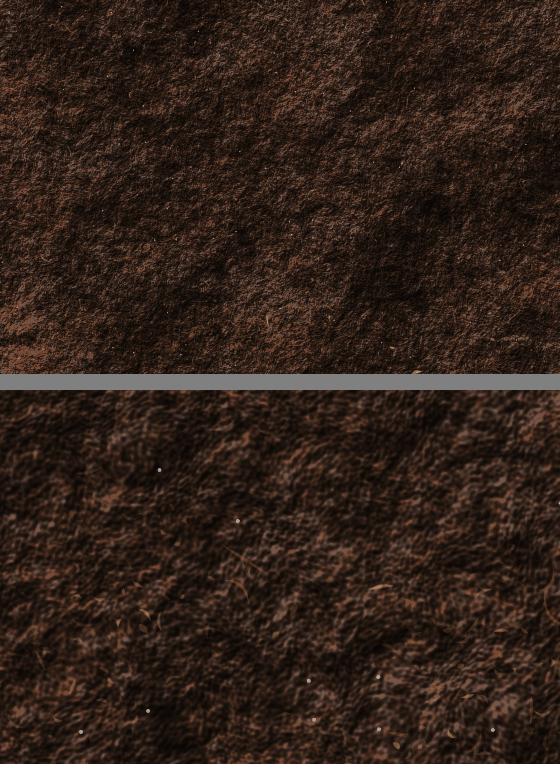
Top: the whole. Bottom: its middle third, enlarged.
Write a Shadertoy shader that draws this texture.

```glsl
// Dark, crumbly garden soil on a slope, lit from the upper left.
// Octaves of gradient noise are shaded as loose crumbs over broad diagonal bands;
// curved fibres, flakes and pale specks are then scattered in jittered grids.

vec3 hash3(vec3 p) {
    p = fract(p * vec3(0.1031, 0.1030, 0.0973));
    p += dot(p, p.yxz + 33.33);
    return fract((p.xxy + p.yxx) * p.zyx);
}

float cornerSlope(vec2 cell, vec2 offset) {
    float angle = 6.2832 * hash3(vec3(cell, 7.0)).x;
    return dot(vec2(cos(angle), sin(angle)), offset);
}

float gradientNoise(vec2 p) {
    vec2 i = floor(p), f = p - i, e = vec2(1, 0);
    vec2 u = f * f * f * (f * (f * 6.0 - 15.0) + 10.0);
    return mix(mix(cornerSlope(i, f), cornerSlope(i + e, f - e), u.x),
               mix(cornerSlope(i + e.yx, f - e.yx), cornerSlope(i + 1.0, f - 1.0), u.x), u.y);
}

mat2 rotation(float a) {
    return mat2(cos(a), sin(a), -sin(a), cos(a));
}

// Light and dark bands that climb to the upper right
float slopeBands(vec2 p) {
    vec2 q = p * rotation(0.6);
    float warp = 0.5 * gradientNoise(p * 3.0 + 40.0);
    return 0.9 * gradientNoise(q * vec2(1.3, 3.4) + vec2(11.3, 24.7) + warp)
         + 0.6 * gradientNoise(q * vec2(3.5, 6.5) + vec2(52.1, 33.4));
}

// Crumbs of all sizes: each octave is its height, less a shadow cast from the light
float crumbRelief(vec2 p) {
    p += 0.012 * vec2(gradientNoise(p * 14.0 + 20.0), gradientNoise(p * 14.0 + 90.0));
    float shade = 0.0, frequency = 9.0;
    for (int i = 0; i < 6; i++) {
        float weight = 0.35 + 0.14 * float(i);
        mat2 turn = rotation(0.5 * float(i));
        vec2 q = turn * p * frequency + 17.3 * float(i) + 60.0;
        shade += weight * (gradientNoise(q) - 0.55 * gradientNoise(q + turn * vec2(-0.25, 0.38)));
        frequency *= 1.9;
    }
    return shade;
}

// One grid of curved fibres; a few cells hold a wide flake or a pale speck
void addFibres(inout vec3 colour, vec2 p, float cells, float density, float strength, float light) {
    float blur = 0.75 / iResolution.y;
    vec2 home = floor(p * cells);
    for (int k = 0; k < 9; k++) {
        vec2 cell = home + vec2(k % 3, k / 3) - 1.0;
        vec3 place = hash3(vec3(cell + 5.0, cells));
        vec3 form = hash3(vec3(cell + 91.0, cells + 3.0));
        vec3 look = hash3(vec3(cell + 37.0, cells + 8.0));
        if (place.z > density) continue;

        bool speck = look.z > 0.988;
        bool flake = look.z < 0.12;
        float halfLength = speck ? 0.002 : mix(0.16, flake ? 0.28 : 0.45, form.y) / cells;
        float halfWidth = speck ? 0.0018 : flake ? 0.0014 + 0.05 / cells : 0.0015;

        vec2 q = rotation(6.2832 * form.x) * (p - (cell + place.xy) / cells);
        float u = q.x / halfLength;
        q.y += (form.z - 0.5) * halfLength * (speck ? 0.0 : flake ? 0.5 : 1.2) * u * u;
        float d = max(abs(q.y) - halfWidth * (1.0 - u * u), abs(q.x) - halfLength);
        float cover = 1.0 - smoothstep(-blur, blur, d);

        vec3 straw = mix(vec3(0.50, 0.31, 0.19), vec3(0.80, 0.59, 0.42), look.x * look.x);
        vec3 tint = speck ? vec3(0.75, 0.70, 0.67) : straw * light;
        float opacity = speck ? 0.85 : strength * mix(0.25, 1.0, look.y * look.y);
        colour = mix(colour, tint, cover * opacity);
    }
}

void mainImage(out vec4 fragColor, in vec2 fragCoord) {
    vec2 p = fragCoord / iResolution.y;

    // Tone: bands, crumbs and deep hollows
    float bands = slopeBands(p);
    float relief = crumbRelief(p);
    float hollow = smoothstep(0.15, 0.45, gradientNoise(p * vec2(13.0, 17.0) + 80.0));
    float tone = min(1.2 * bands + 1.3 * relief - 0.45 * hollow, 1.1);
    float red = 0.008 + 0.152 * exp(tone);

    // Hue: dark earth, turning greyish or rusty where it is lighter
    float rust = smoothstep(-0.2, 0.25, 0.6 * gradientNoise(p * 6.0 + 30.0)
                                      + 0.8 * gradientNoise(p * 60.0 + 12.0));
    vec2 lightHue = mix(vec2(0.72, 0.59), vec2(0.62, 0.44), rust);
    vec2 hue = mix(vec2(0.66, 0.46), lightHue, smoothstep(0.13, 0.24, red));
    vec3 colour = red * vec3(1.0, hue);

    // Litter gathers in patches and dims in the shadows
    float patches = smoothstep(-0.3, 0.35, gradientNoise(p * 4.0 + 70.0) + 0.4 * bands);
    float light = clamp(0.9 + 0.6 * bands + 0.35 * relief, 0.35, 1.15);
    addFibres(colour, p, 83.0, 0.40, 0.6 * patches, light);
    addFibres(colour, p, 52.0, 0.30, 0.1 + 0.65 * patches, light);
    addFibres(colour, p, 31.0, 0.20, 0.3 + 0.6 * patches, light);
    addFibres(colour, p, 18.0, 0.10, 0.95, light);

    fragColor = vec4(colour, 1.0);
}
```
